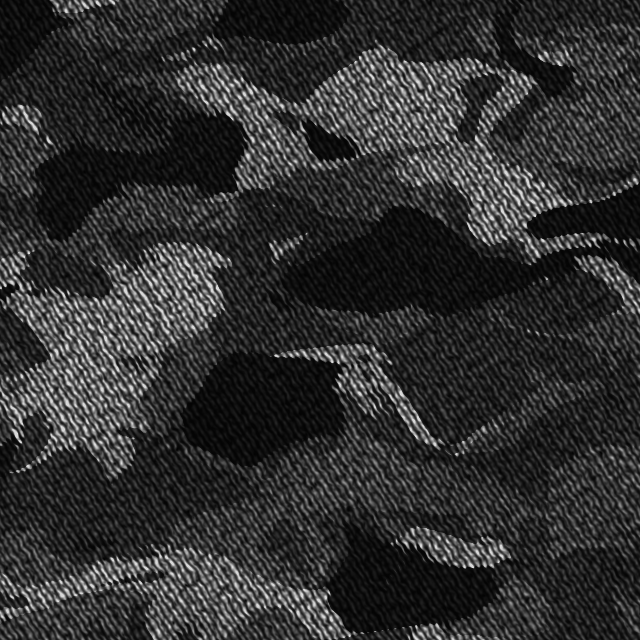
A three.js fragment shader for this texture:

```glsl
// Grey camouflage printed on twill denim. Stretched gradient noise is cut at
// thresholds into four tones stacked as layers, then shaded by steep diagonal
// threads with irregular stitches and fine grain.

#define PATCH_SCALE vec2(3.8, 6.6)   // patches across and up the canvas
#define THREADS 105.0                // threads per canvas width, across the twill
#define THREAD_NORMAL vec2(0.839, 0.545)
#define EDGE 0.07                    // softness of the printed edges
#define SCALLOP 0.16                 // how far threads nibble the edges
#define GRAIN 0.42                   // unevenness of the yarn
#define BLACK_TONE 0.055
#define DARK_TONE 0.125
#define MID_TONE 0.205
#define LIGHT_TONE 0.375

varying vec2 vUv;

float hash(vec2 p) {
  vec3 q = fract(vec3(p.xyx) * 0.1031);
  q += dot(q, q.yzx + 33.33);
  return fract((q.x + q.y) * q.z);
}

vec2 gradientAt(vec2 cell) {
  vec2 g = vec2(hash(cell), hash(cell + 71.7)) * 2.0 - 1.0;
  return g / max(length(g), 0.001);
}

// Gradient noise scaled to a spread of about one
float noise(vec2 p) {
  vec2 i = floor(p), f = fract(p);
  vec2 w = f * f * f * (f * (f * 6.0 - 15.0) + 10.0);
  vec2 e = vec2(0.0, 1.0);
  float a = dot(gradientAt(i), f);
  float b = dot(gradientAt(i + e.yx), f - e.yx);
  float c = dot(gradientAt(i + e.xy), f - e.xy);
  float d = dot(gradientAt(i + e.yy), f - e.yy);
  return 4.6 * mix(mix(a, b, w.x), mix(c, d, w.x), w.y);
}

// Patch field: broad blobs with lobed, slightly ragged outlines
float patchField(vec2 p) {
  mat2 turn = mat2(1.7, 0.9, -0.9, 1.7);
  float sum = 0.0, weight = 0.9;
  for (int i = 0; i < 4; i++) {
    sum += weight * noise(p);
    p = turn * p + 17.3;
    weight *= 0.42;
  }
  return sum;
}

float cut(float field, float threshold) {
  return smoothstep(threshold - EDGE, threshold + EDGE, field);
}

// Printed tone, layered from the dark ground up to the black patches
float camouflage(vec2 uv, float nibble) {
  vec2 p = uv * PATCH_SCALE;
  p += 0.12 * vec2(noise(p * 1.3 + 40.0), noise(p * 1.3 + 90.0));
  float mid = cut(patchField(p * 0.95 + 11.0) + nibble, 0.0);
  float light = cut(patchField(p + 53.0) + nibble, 0.6);
  float hollow = cut(patchField(p * 1.3 + 127.0) - nibble, 1.1);
  float black = cut(patchField(p * 0.9 + 211.0) - nibble, 0.9);
  float tone = mix(DARK_TONE, MID_TONE, mid);
  tone = mix(tone, LIGHT_TONE, light);
  tone = mix(tone, DARK_TONE, hollow);
  return mix(tone, BLACK_TONE, black);
}

void main() {
  // Thread coordinates: across the twill, and along it
  vec2 along = vec2(THREAD_NORMAL.y, -THREAD_NORMAL.x);
  vec2 t = vec2(dot(vUv, THREAD_NORMAL), dot(vUv, along)) * THREADS;
  t.x += 0.08 * noise(t * vec2(0.5, 0.7) + 300.0);

  // Rounded thread with a stitch bulge of its own phase
  float thread = 0.5 - 0.5 * cos(6.2832 * t.x);
  float phase = hash(vec2(floor(t.x) + 500.0, 7.0));
  float stitch = cos(6.2832 * (t.y * 0.8 + phase));

  // Yarn unevenness: per stitch, fine fibre and slow wear
  float yarn = 0.55 * noise(t * vec2(0.9, 0.8) + 400.0);
  yarn += 0.3 * noise(t * vec2(2.1, 1.6) + 600.0);
  float wear = 1.0 + 0.07 * noise(vUv * 5.0 + 30.0);

  float shade = mix(0.4, 1.6, thread);
  shade *= 1.0 + GRAIN * yarn + 0.14 * stitch * thread;
  float tone = camouflage(vUv, SCALLOP * (thread - 0.5));
  gl_FragColor = vec4(vec3(clamp(tone * shade * wear, 0.015, 0.85)), 1.0);
}
```
